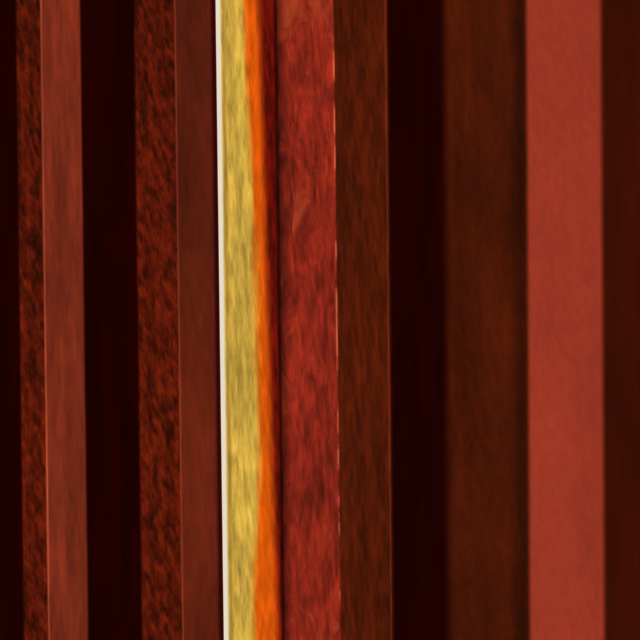
Reproduce this texture procedurally as a Shadertoy shader.

```glsl
float hash(vec2 p) {
    return fract(sin(dot(p, vec2(127.1, 311.7))) * 43758.5453);
}

float noise(vec2 p) {
    vec2 i = floor(p), f = fract(p);
    f = f * f * (3.0 - 2.0 * f);
    return mix(mix(hash(i), hash(i + vec2(1, 0)), f.x),
               mix(hash(i + vec2(0, 1)), hash(i + vec2(1, 1)), f.x), f.y);
}

// Layered noise centred on zero
float fbm(vec2 p) {
    float sum = 0.0, amp = 0.5;
    for (int i = 0; i < 4; i++) {
        sum += amp * (noise(p) - 0.5);
        p = p * 2.03 + 17.3;
        amp *= 0.5;
    }
    return sum;
}

// Covers everything right of an edge with a grained board colour
vec3 slat(vec3 under, vec3 wood, float u, float edge, float soft, float grain) {
    return mix(under, wood * (1.0 + grain), smoothstep(edge - soft, edge + soft, u));
}

// Thin soft vertical line
float line(float u, float centre, float width) {
    float d = (u - centre) / width;
    return exp(-d * d);
}

// Lit board: pale rim, gold face, orange falloff, deep red shadow
vec3 litBoard(float t, float drop, float fibre, float streak) {
    vec3 rim = vec3(0.90, 0.86, 0.77), gold = vec3(0.78, 0.63, 0.25);
    vec3 orange = vec3(0.85, 0.34, 0.04), shadow = vec3(0.38, 0.06, 0.03);
    float goldEnd = 0.044 + 0.014 * smoothstep(0.0, 0.5, drop)
                  - 0.013 * smoothstep(0.7, 0.95, drop) + 0.016 * streak;
    float orangeEnd = 0.069 + 0.017 * drop;
    vec3 col = gold * (1.0 + 0.5 * fibre + 0.35 * streak);
    col = mix(col, vec3(0.48, 0.32, 0.12), 0.6 * line(t, 0.013, 0.003) * (0.6 + 2.0 * streak));
    col = mix(col, orange * (1.0 + 0.4 * fibre), smoothstep(goldEnd - 0.007, goldEnd + 0.010, t));
    col = mix(col, shadow * (1.0 + fibre), smoothstep(orangeEnd - 0.009, orangeEnd + 0.008, t));
    return mix(rim, col, smoothstep(0.006, 0.011, t));
}

// Figured red wood with curls and pale flecks
vec3 redWood(vec2 p, float fibre) {
    float warp = fbm(p * vec2(14.0, 7.0));
    float curl = fbm(vec2(p.x * 60.0 + warp * 12.0, p.y * 22.0 + warp * 9.0));
    float fleck = smoothstep(0.14, 0.30, fbm(p * vec2(26.0, 13.0) + warp * 3.0 + 4.7));
    vec3 col = vec3(0.52, 0.145, 0.09) * (1.0 + 0.55 * curl + 0.6 * fibre + 0.3 * warp);
    return mix(col, vec3(0.69, 0.27, 0.14), 0.65 * fleck);
}

void mainImage(out vec4 fragColor, in vec2 fragCoord) {
    vec2 p = fragCoord / iResolution.xy;
    float drop = 1.0 - p.y;
    float lean = mix(0.013, 0.006, smoothstep(0.4, 0.85, p.x));
    float u = p.x - lean * drop;

    // Wood texture at three scales
    float fibre = fbm(vec2(u * 190.0 + p.y * 9.0, p.y * 36.0));
    float pores = fbm(vec2(u * 150.0, p.y * 70.0 + u * 60.0));
    float streak = fbm(vec2(u * 70.0, p.y * 7.0));
    float cloud = fbm(vec2(u * 14.0, p.y * 6.0));

    vec3 black = vec3(0.115, 0.008, 0.002);
    vec3 russet = vec3(0.32, 0.085, 0.03);
    vec3 brown = vec3(0.30, 0.095, 0.028);
    vec3 rose = vec3(0.46, 0.165, 0.095);
    vec3 brick = vec3(0.60, 0.21, 0.14);

    // Sharp boards on the left
    vec3 col = black * (1.0 + 0.5 * streak);
    col = slat(col, russet, u, 0.0245, 0.003, 1.3 * pores + 0.5 * streak);
    col = slat(col, rose, u, 0.062, 0.002, 0.25 * fibre + 0.5 * streak);
    col += vec3(0.22, 0.14, 0.10) * line(u, 0.064, 0.0018) * (0.7 + streak);
    col = slat(col, black, u, 0.125, 0.003, 0.6 * streak);
    col = slat(col, russet, u, 0.209, 0.003, 1.3 * pores + 0.4 * streak);
    col = slat(col, vec3(0.37, 0.125, 0.065), u, 0.272, 0.002, 0.25 * fibre + 0.6 * cloud);
    col += vec3(0.13, 0.07, 0.05) * line(u, 0.273, 0.0018);
    col = mix(col, vec3(0.14, 0.01, 0.03), 0.85 * line(u, 0.333, 0.004));

    // Bright board and its red neighbour
    float lit = smoothstep(0.335, 0.338, u);
    col = mix(col, litBoard(u - 0.336, drop, fibre, streak), lit);
    vec3 red = redWood(vec2(u, p.y), fibre);
    red *= 1.0 - 0.4 * smoothstep(0.450, 0.430, u);
    col = mix(col, red, smoothstep(0.429, 0.434, u));
    col *= 1.0 - 0.5 * line(u, 0.430, 0.003);

    // Softer boards on the right
    col = slat(col, brown, u, 0.521, 0.002, 0.7 * fibre + 0.4 * streak);
    float glint = smoothstep(-0.10, 0.15, fbm(vec2(3.0, p.y * 28.0)));
    col += vec3(0.30, 0.20, 0.15) * line(u, 0.5205, 0.0018) * glint;
    col += vec3(0.12, 0.06, 0.03) * line(u, 0.602, 0.002);
    col = slat(col, black, u, 0.605, 0.004, 0.6 * streak);
    col = slat(col, brown * 0.94, u, 0.694, 0.010, 0.25 * pores + 0.45 * cloud + 0.3 * streak);
    col *= 1.0 - 0.3 * line(u, 0.812, 0.012);
    col = slat(col, brick, u, 0.822, 0.005, 0.12 * pores + 0.15 * cloud);
    col = slat(col, vec3(0.23, 0.06, 0.013), u, 0.939, 0.006, 0.2 * streak + 0.3 * cloud);

    fragColor = vec4(clamp(col, 0.0, 1.0), 1.0);
}
```
